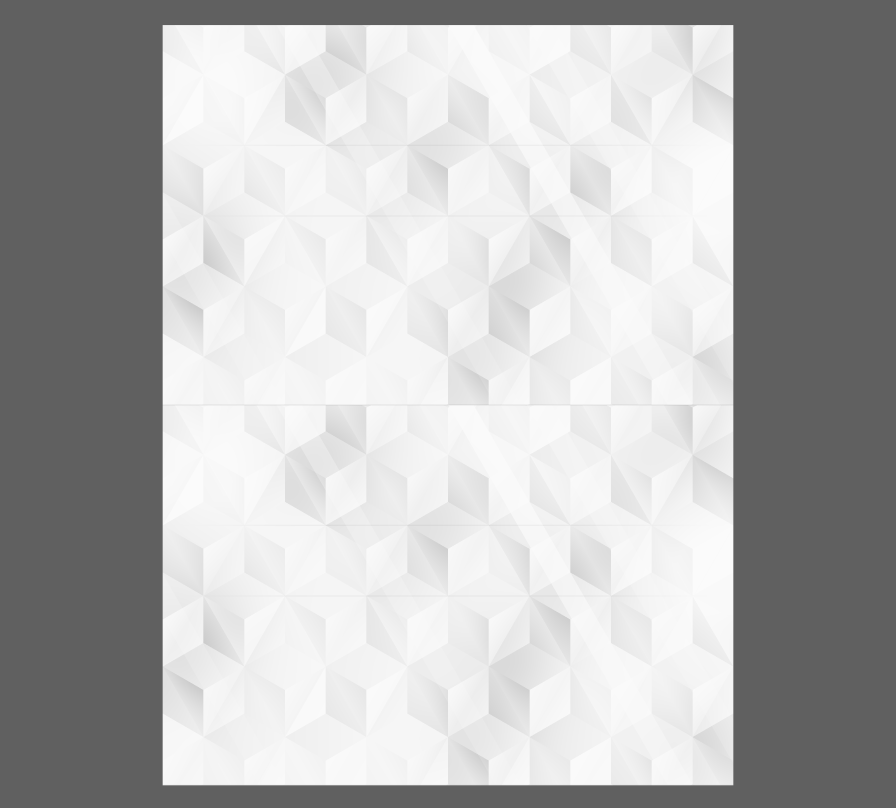
A Shadertoy shader for this pattern:

```glsl
// White folded-paper panel: triangular facets in two stacked tiles, with pale diagonal bands.
#define VIEW_HEIGHT 9.914         // canvas height in lattice spacings
#define PANEL vec2(7.0, 9.327)    // panel size
#define TILE_HEIGHT 4.6635
#define ROW_HEIGHT 0.866
#define FIRST_STAR vec2(0.5, 0.609)
#define BACKDROP 0.378
#define PAPER 0.985
#define RELIEF 0.034
#define VARIATION 0.034
#define SPOT_DEPTH 0.115
#define BAND_HALF_WIDTH 0.155
#define SAMPLES 3

// Shaded areas: centre x, centre y, strength (negative is paler)
const vec3 SPOTS[14] = vec3[14](
    vec3(2.0, 0.75, 0.9), vec3(3.5, 1.4, 0.6), vec3(4.35, 3.1, 1.0),
    vec3(5.0, 2.1, 0.8), vec3(0.3, 3.15, 0.8), vec3(6.6, 0.3, 1.0),
    vec3(3.9, 4.1, 0.8), vec3(6.6, 4.2, 0.8), vec3(6.0, 0.8, 0.4),
    vec3(2.6, 0.3, 0.5), vec3(0.6, 2.6, 0.6), vec3(2.8, 2.1, 0.4),
    vec3(0.5, 0.8, -0.4), vec3(6.8, 2.0, -0.5));

// Diagonal bands: x at the tile top, opacity
const vec2 BANDS[4] = vec2[4](
    vec2(-1.35, 0.3), vec2(1.55, 0.35), vec2(3.66, 0.85), vec2(4.62, 0.35));

float hash(vec3 p) {
    p = fract(p * vec3(0.1031, 0.1130, 0.0973));
    p += dot(p, p.yzx + 33.33);
    return fract((p.x + p.y) * p.z);
}

float spotShade(vec2 p) {
    float sum = 0.0;
    for (int i = 0; i < 14; i++) {
        vec2 d = p - SPOTS[i].xy;
        sum += SPOTS[i].z * exp(-dot(d, d) * 2.6);
    }
    return clamp(sum, -0.25, 1.1);
}

// Each lattice triangle is split at its centroid into three facets.
float facetShade(vec2 p) {
    vec2 a = p - FIRST_STAR;
    float row = a.y / ROW_HEIGHT;
    vec2 skewed = vec2(a.x - 0.5 * row, row);
    vec2 cell = floor(skewed), f = fract(skewed);
    bool pointsDown = f.x + f.y < 1.0;

    // Weights of the vertices facing the flat, left and right facets
    vec3 w = pointsDown ? vec3(f.y, f.x, 1.0 - f.x - f.y)
                        : vec3(1.0 - f.y, f.x + f.y - 1.0, 1.0 - f.x);
    float nearest = min(w.x, min(w.y, w.z));
    float fold = 3.0 * nearest;   // 0 on lattice edge, 1 at centroid
    float tone, kind;
    if (nearest == w.x) {
        // Both halves of the flat rhombus share one shade
        if (!pointsDown) cell.y += 1.0;
        float across = a.x - cell.x - 0.5 * cell.y;
        tone = mix(0.8, 0.35, across);
        kind = 1.0;
    } else if (nearest == w.y) {
        tone = pointsDown ? mix(0.65, 1.15, fold) : mix(0.4, 0.2, fold);
        kind = pointsDown ? 2.0 : 3.0;
    } else {
        tone = pointsDown ? mix(0.35, 0.1, fold) : mix(0.65, 0.95, fold);
        kind = pointsDown ? 4.0 : 5.0;
    }
    float vary = hash(vec3(cell + 20.0, kind * 7.0));
    tone *= 0.75 + 0.5 * vary;
    return PAPER - tone * (RELIEF + VARIATION * vary + SPOT_DEPTH * spotShade(p));
}

float paperShade(vec2 p) {
    p.y = mod(p.y, TILE_HEIGHT);
    float shade = facetShade(p);

    // Translucent bands, fading downward
    for (int i = 0; i < 4; i++) {
        float d = abs(p.x - BANDS[i].x - 0.577 * p.y);
        float fade = 1.0 - 0.13 * p.y;
        shade = mix(shade, 0.983, step(d, BAND_HALF_WIDTH) * BANDS[i].y * fade);
    }

    // Faint creases on two rows and a seam at the tile edge
    float crease = min(abs(p.y - FIRST_STAR.y - ROW_HEIGHT),
                       abs(p.y - FIRST_STAR.y - 2.0 * ROW_HEIGHT));
    float seam = min(p.y, TILE_HEIGHT - p.y);
    float middle = smoothstep(0.0, 2.0, p.x) * smoothstep(7.0, 5.0, p.x);
    shade -= 0.035 * middle * step(crease, 0.008);
    return shade - 0.06 * step(seam, 0.008);
}

float sceneShade(vec2 fragCoord) {
    vec2 q = (fragCoord - 0.5 * iResolution.xy) * VIEW_HEIGHT / iResolution.y;
    vec2 p = vec2(q.x, -q.y - 0.014) + 0.5 * PANEL;
    bool inside = all(greaterThan(p, vec2(0.0))) && all(lessThan(p, PANEL));
    return inside ? paperShade(p) : BACKDROP;
}

void mainImage(out vec4 fragColor, in vec2 fragCoord) {
    // Average a grid of subsamples to smooth every edge
    float sum = 0.0;
    for (int y = 0; y < SAMPLES; y++)
        for (int x = 0; x < SAMPLES; x++) {
            vec2 offset = (vec2(x, y) + 0.5) / float(SAMPLES) - 0.5;
            sum += sceneShade(fragCoord + offset);
        }
    fragColor = vec4(vec3(sum / float(SAMPLES * SAMPLES)), 1.0);
}
```
